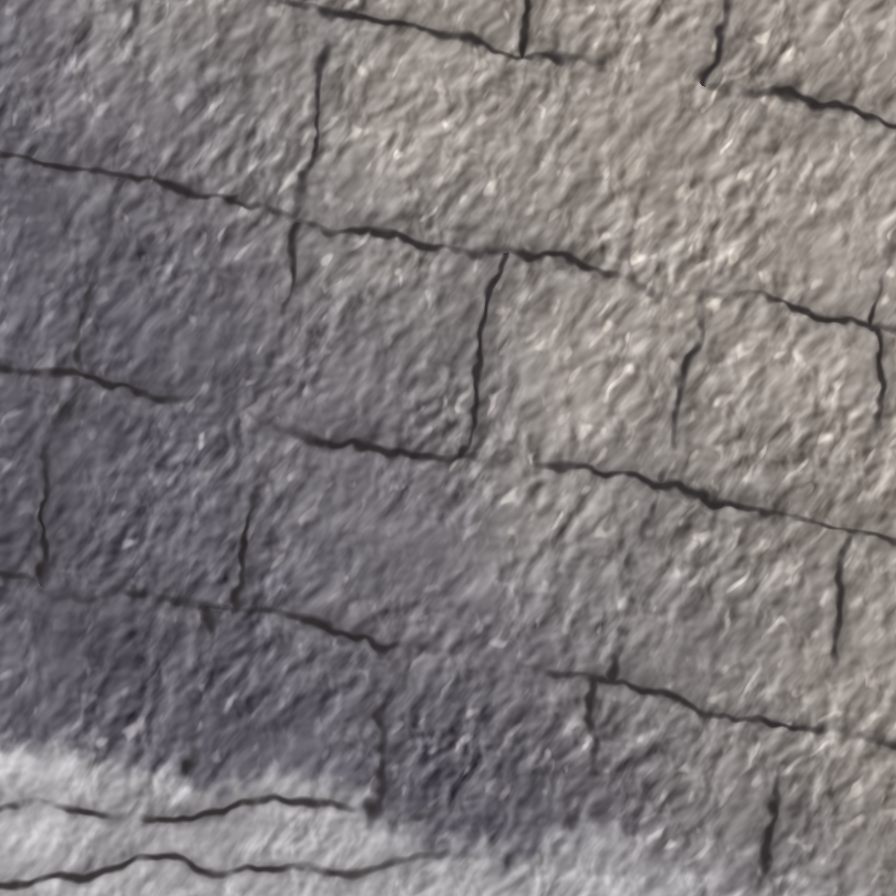
Give the GLSL for this texture, as a three.js fragment shader.

```glsl
// Weathered stone wall: tilted cracked courses, chiselled grain and a pale base.
varying vec2 vUv;

const vec3 VIOLET_STONE = vec3(0.395, 0.385, 0.42);
const vec3 WARM_STONE = vec3(0.61, 0.58, 0.55);
const vec3 PALE_STONE = vec3(0.70, 0.69, 0.70);
const vec3 CRACK_COLOUR = vec3(0.15, 0.135, 0.14);
const vec2 BLOCK_SIZE = vec2(0.22, 0.225);
const vec2 BLOCK_ORIGIN = vec2(0.18, 0.133);

float hash(vec2 p) {
  vec3 q = fract(vec3(p.xyx) * 0.1031);
  q += dot(q, q.yzx + 33.33);
  return fract((q.x + q.y) * q.z);
}

float cornerSlope(vec2 cell, vec2 offset) {
  float angle = 6.2832 * hash(cell + 57.0);
  return dot(vec2(cos(angle), sin(angle)), offset);
}

// Gradient noise, roughly -0.7 to 0.7.
float noise(vec2 p) {
  vec2 i = floor(p), f = fract(p);
  vec2 s = f * f * f * (f * (f * 6.0 - 15.0) + 10.0);
  vec2 e = vec2(1.0, 0.0);
  float low = mix(cornerSlope(i, f), cornerSlope(i + e.xy, f - e.xy), s.x);
  float high = mix(cornerSlope(i + e.yx, f - e.yx), cornerSlope(i + e.xx, f - e.xx), s.x);
  return mix(low, high, s.y);
}

float fbm(vec2 p) {
  float sum = 0.0, amplitude = 1.0;
  for (int i = 0; i < 4; i++) {
    sum += amplitude * noise(p);
    p = p * 2.03 + 17.3;
    amplitude *= 0.5;
  }
  return sum;
}

// Turns p so that y runs along the chisel strokes, to the upper right.
vec2 strokeSpace(vec2 p) {
  return vec2(dot(p, vec2(0.83, -0.55)), dot(p, vec2(0.55, 0.83)));
}

// Height of the chisel marks: long strokes over rounder pits.
float chiselHeight(vec2 p) {
  vec2 stroke = strokeSpace(p);
  vec2 q = stroke * vec2(52.0, 29.0) + 0.35 * noise(p * 23.0);
  float strokes = noise(q) + 0.6 * noise(q * 1.9 + 9.0) + 0.3 * noise(q * 3.6 + 21.0);
  return strokes + 0.6 * noise(p * 34.0 + 77.0);
}

// Scattered bright chips, slightly stretched along the strokes.
float chips(vec2 p) {
  vec2 q = strokeSpace(p) * vec2(68.0, 36.0) + 0.4 * noise(p * 40.0);
  return smoothstep(0.22, 0.6, noise(q + 131.0) + 0.25 * noise(q * 2.1));
}

// x: darkness, y: lit lip below one crack with a soft shadow around it.
vec2 crack(float distance, float width, float strength) {
  float core = 1.0 - smoothstep(width * 0.15, width, abs(distance));
  float halo = exp(-abs(distance) / (width * 2.2));
  float lip = (distance + width * 1.9) / width;
  return strength * vec2(0.6 * core + 0.45 * halo, exp(-lip * lip));
}

// Joints between the blocks, broken up along their length.
vec2 blockJoints(vec2 wall, vec2 p, float roughness) {
  vec2 grid = (wall - BLOCK_ORIGIN) / BLOCK_SIZE;
  float row = floor(grid.y);
  grid.x += 0.2 * (hash(vec2(row, 3.0)) - 0.5);
  vec2 nearest = floor(grid + 0.5);
  vec2 distance = (grid - nearest) * BLOCK_SIZE;
  float width = max(0.0068 + 0.005 * noise(p * 13.0) + 0.004 * roughness, 0.003);
  float bedStrength = smoothstep(-0.45, 0.3, noise(p * 6.0 + 8.0) + 0.35 * roughness);
  float headStrength = smoothstep(-0.4, 0.3, noise(p * 6.0 + 31.0) + 0.35 * roughness);
  headStrength *= smoothstep(0.1, 0.4, hash(vec2(nearest.x, row) + 5.0));
  return max(crack(distance.y, width, bedStrength), crack(distance.x, width, headStrength));
}

// Wandering, almost level cracks across the pale base.
vec2 baseCracks(vec2 p, float roughness) {
  vec2 result = vec2(0.0);
  for (int i = 0; i < 2; i++) {
    float n = float(i);
    float level = 0.032 + 0.066 * n + 0.035 * fbm(vec2(p.x * 5.0, n * 7.0 + 2.5));
    float strength = 1.0 - smoothstep(0.3, 0.65, p.x);
    strength *= smoothstep(-0.5, 0.2, noise(p * 11.0) + 0.4 * roughness);
    result = max(result, crack(p.y - level + 0.004 * roughness, 0.0065, strength));
  }
  return result;
}

void main() {
  vec2 p = vUv;
  vec2 wall = vec2(0.98 * p.x - 0.19 * p.y, 0.19 * p.x + 0.98 * p.y);
  vec2 wander = vec2(fbm(p * 7.0), fbm(p * 7.0 + 63.0));
  float roughness = noise(p * 38.0 + 4.0) + 0.6 * noise(p * 75.0);

  // Broad tone: cool lower left, warm upper right, ragged pale foot.
  float blotch = fbm(p * 4.0 + 12.0);
  float warmth = smoothstep(0.4, 1.15, dot(p, vec2(0.85, 0.6)) + 0.12 * blotch);
  vec3 colour = mix(VIOLET_STONE, WARM_STONE, warmth);
  colour += 0.06 * blotch + 0.07 * fbm(p * 13.0);
  float shadowBand = (wall.y - 0.27) / 0.07;
  colour -= 0.03 * exp(-shadowBand * shadowBand);
  float edge = wall.y + 0.05 * wander.y + 0.02 * roughness;
  float pale = 1.0 - smoothstep(0.15, 0.2, edge);
  colour = mix(colour, PALE_STONE + 0.2 * fbm(p * vec2(11.0, 17.0) + 5.0), pale * 0.92);

  // Chiselled relief lit from the upper left, with bright chips.
  float height = chiselHeight(p);
  float relief = height - chiselHeight(p + vec2(-0.006, 0.005));
  float patchiness = 0.8 + 0.7 * noise(p * 9.0 + 3.0) + 0.3 * warmth;
  colour += (0.17 * relief + 0.06 * height) * patchiness;
  colour += vec3(0.19, 0.185, 0.175) * chips(p) * patchiness * (1.0 - 0.5 * pale);

  // Cracks and their lit edges, ragged where the grain crosses them.
  vec2 joints = blockJoints(wall + 0.024 * wander + 0.005 * roughness, p, roughness);
  joints = max(joints * (1.0 - pale), baseCracks(p, roughness));
  colour += 0.08 * joints.y;
  colour = mix(colour, CRACK_COLOUR, clamp(joints.x, 0.0, 1.0) * 0.85);

  gl_FragColor = vec4(clamp(colour, 0.0, 1.0), 1.0);
}
```
